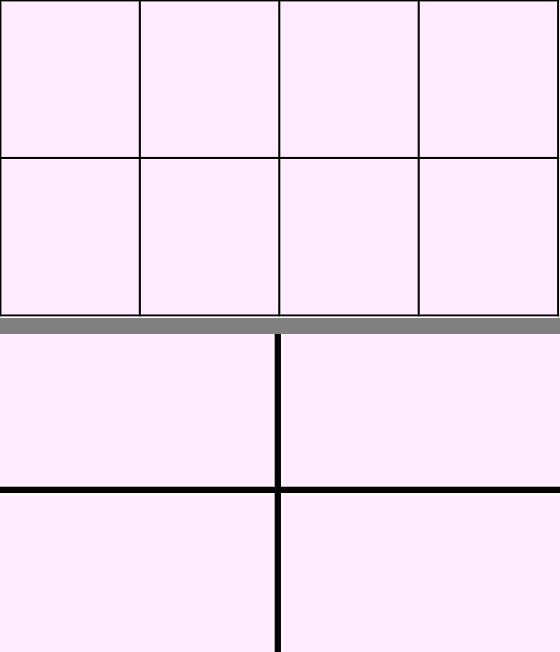
Top: the whole. Bottom: its middle third, enlarged.
Reproduce this pattern procedurally as a WebGL 2 fragment shader.

```glsl
#version 300 es
precision highp float;

uniform vec2 u_resolution;
out vec4 outColor;

// Layout, as fractions of the canvas, measured from the top left
const vec2 CELL_COUNT = vec2(4.0, 2.0);
const vec2 CELL_SIZE = vec2(0.249, 0.4955);
const vec2 GRID_START = vec2(0.0007, 0.0012);

// Widths, in canvas heights
const float LINE_WIDTH = 0.0066;
const float HALO_WIDTH = 0.0030;
const float HALO_STRENGTH = 0.35;

const vec3 CELL_COLOR = vec3(1.0, 0.925, 1.0);
const vec3 LINE_COLOR = vec3(0.01);
const vec3 MARGIN_COLOR = vec3(1.0);

// Coverage of the region where the signed distance is negative
float fill(float dist, float pixel) {
    return clamp(0.5 - dist / pixel, 0.0, 1.0);
}

void main() {
    vec2 uv = gl_FragCoord.xy / u_resolution;
    vec2 pos = vec2(uv.x, 1.0 - uv.y) - GRID_START;
    vec2 heights = vec2(u_resolution.x / u_resolution.y, 1.0);
    float pixel = 1.0 / u_resolution.y;

    // Distance to the nearest rule, limited to the rules that exist
    vec2 rule = clamp(floor(pos / CELL_SIZE + 0.5), vec2(0.0), CELL_COUNT);
    vec2 toRule = abs(pos - rule * CELL_SIZE) * heights;

    // Distance past the right and bottom ends of the grid
    vec2 past = (pos - CELL_COUNT * CELL_SIZE) * heights - 0.5 * LINE_WIDTH;
    float inside = fill(max(past.x, past.y), pixel);

    float lineDist = min(toRule.x, toRule.y) - 0.5 * LINE_WIDTH;
    float line = fill(lineDist, pixel) * inside;
    float halo = fill(lineDist - HALO_WIDTH, pixel) * HALO_STRENGTH;

    // Cells, pale edge beside the rules, then the rules
    vec3 color = mix(MARGIN_COLOR, CELL_COLOR, inside);
    color = mix(color, MARGIN_COLOR, halo);
    color = mix(color, LINE_COLOR, line);
    outColor = vec4(color, 1.0);
}
```
